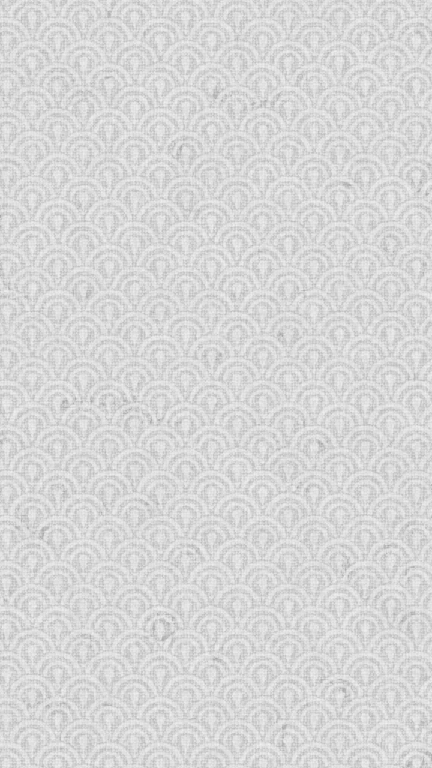
Give the GLSL for this pattern, as a WebGL 2 fragment shader.

```glsl
#version 300 es
precision highp float;
// Pale fish-scale fabric: staggered discs overlap downwards, each holding
// two light arches and a teardrop. A fine speckled plain weave and a few
// small dark slubs are layered on from hash noise.

uniform vec2 u_resolution;
out vec4 fragColor;

const vec2 SCALE_STEP = vec2(0.1186, 0.0524); // column and row spacing, in widths
const vec2 ANCHOR = vec2(0.549, 0.686);       // centre of one scale
const float RADIUS = 0.0592;
const float THREADS = 144.0;                  // threads across the width
const vec3 GROUND = vec3(0.815);
const vec3 PRINT = vec3(0.882);

float hash(vec2 p) {
  vec3 q = fract(vec3(p.xyx) * 0.1031);
  q += dot(q, q.yzx + 33.33);
  return fract((q.x + q.y) * q.z);
}

float noise(vec2 p) {
  vec2 i = floor(p), f = fract(p);
  f = f * f * (3.0 - 2.0 * f);
  return mix(mix(hash(i), hash(i + vec2(1, 0)), f.x),
             mix(hash(i + vec2(0, 1)), hash(i + vec2(1, 1)), f.x), f.y);
}

float fill(float d, float blur) {
  return 1.0 - smoothstep(-blur, blur, d);
}

float ring(float r, float middle, float halfWidth) {
  return abs(r - middle) - halfWidth;
}

// Round head at the top, narrowing to a point below
float teardrop(vec2 p) {
  float head = length(p - vec2(0.0, 0.11)) - 0.18;
  float taper = max(abs(p.x) - 0.18 * (p.y + 0.46) / 0.57, p.y - 0.11);
  return min(head, taper);
}

// Light print inside one scale, p in radii
float motif(vec2 p, float blur) {
  float r = length(p);
  float d = min(ring(r, 0.835, 0.085), ring(r, 0.50, 0.070));
  return fill(min(d, teardrop(p)), blur);
}

// Paint rows from back (upper) to front (lower)
float scales(vec2 uv, float blur) {
  vec2 p = uv - ANCHOR;
  float frontRow = ceil((p.y - RADIUS) / SCALE_STEP.y);
  float light = 0.0;
  for (int i = 3; i >= 0; i--) {
    float row = frontRow + float(i);
    float x = p.x / SCALE_STEP.x - 0.5 * mod(row, 2.0);
    vec2 local = vec2((fract(x + 0.5) - 0.5) * SCALE_STEP.x,
                      p.y - row * SCALE_STEP.y) / RADIUS;
    light = mix(light, motif(local, blur), fill(length(local) - 1.0, blur));
  }
  return light;
}

// Signed thread relief: mesh grooves, short yarn flecks and crossing grain
float weave(vec2 uv) {
  vec2 t = uv * THREADS + 0.25;
  vec2 mesh = cos(6.28318 * t);
  float flecks = noise(t * vec2(0.5, 2.0)) + noise(t.yx * vec2(0.5, 2.0) + 71.0) - 1.0;
  float grain = hash(floor(t * 2.0) + 37.0) - 0.5;
  return 0.20 * (mesh.x + mesh.y) + 0.55 * flecks + 0.95 * grain;
}

// Rare small dark knots in the yarn
float slubs(vec2 uv) {
  float cluster = smoothstep(0.72, 0.92, noise(uv * 20.0 + 9.0));
  float across = noise(uv * vec2(90.0, 200.0) + 20.0);
  float along = noise(uv * vec2(200.0, 90.0) + 50.0);
  return cluster * smoothstep(0.66, 0.92, max(across, along));
}

void main() {
  vec2 uv = gl_FragCoord.xy / u_resolution.x;
  float blur = max(0.045, 0.8 / (u_resolution.x * RADIUS));

  // Cloth threads make the printed edges slightly ragged
  vec2 ragged = vec2(noise(uv * 150.0), noise(uv * 150.0 + 40.0)) - 0.5;
  float light = scales(uv + ragged * 0.003, blur);

  // Print strength varies faintly across the cloth
  float strength = mix(0.90, 1.08, noise(uv * 14.0 + 3.0));
  vec3 color = mix(GROUND, PRINT, light * strength);

  color += weave(uv) * mix(0.082, 0.050, light);
  color -= 0.10 * slubs(uv) * mix(1.0, 0.5, light);
  fragColor = vec4(clamp(color, 0.0, 1.0), 1.0);
}
```
